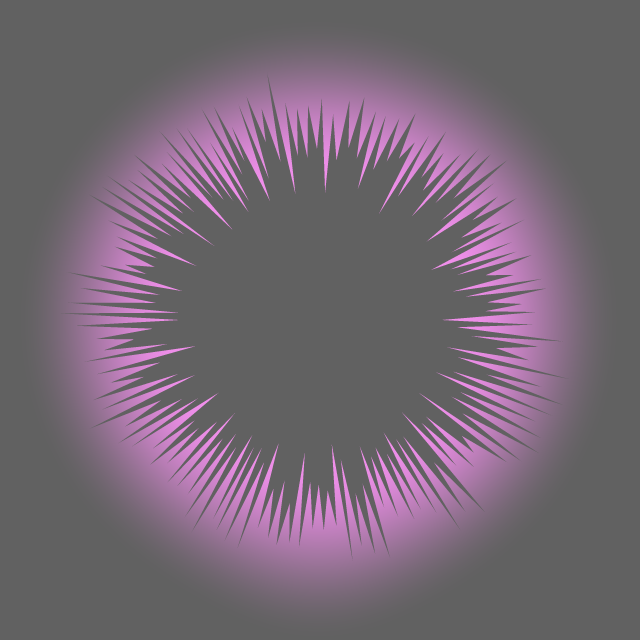
Give the GLSL for this background, as a WebGL 1 fragment shader.

```glsl
precision highp float;
// A grey spiky burst silhouetted against a soft pink ring of light.

uniform vec2 u_resolution;

const float TAU = 6.2831853;
const vec3 GREY = vec3(0.38);
const vec3 PINK = vec3(0.94, 0.56, 0.92);
const vec2 CENTER = vec2(0.498, 0.5);

const float SPIKES = 120.0;
const float GROUP = 4.0;            // spikes between two deep notches
const float NOTCH_RADIUS = 0.19;    // deepest gaps
const float GAP_MIN = 0.215;        // ordinary gaps
const float GAP_MAX = 0.29;
const float TIP_MIN = 0.32;
const float TIP_MAX = 0.39;
const float TIP_VARIATION = 0.06;
const float TIP_JITTER = 0.4;       // sideways lean, in spike widths

const float GLOW_INNER = 0.22;
const float GLOW_OUTER = 0.475;
const float GLOW_DROOP = 0.03;      // stretch of the glow at the bottom
const int SAMPLES = 4;              // antialiasing samples per axis

float hash(float n) {
  vec2 p = fract(vec2(n) * vec2(0.1031, 0.1137) + 0.217);
  p += dot(p, p.yx + 33.33);
  return fract((p.x + p.y) * p.x);
}

// Radius of the gap before a spike; every group starts with a deep notch.
float gapRadius(float id) {
  id = mod(id, SPIKES);
  float shallow = mix(GAP_MIN, GAP_MAX, hash(id + 17.0));
  float deep = NOTCH_RADIUS + 0.03 * hash(id + 211.0);
  return mod(id, GROUP) < 0.5 ? deep : shallow;
}

// Spikes in one group share a reach, with individual variation.
float tipRadius(float id) {
  float reach = mix(TIP_MIN, TIP_MAX, hash(floor(id / GROUP) + 401.0));
  return reach + TIP_VARIATION * (hash(id + 619.0) - 0.5);
}

// Outline radius: straight edges are linear in inverse radius.
float burstRadius(float angle) {
  float bend = (angle - 1.83) / 0.5;
  angle -= 0.08 * exp(-bend * bend);
  float cell = angle / TAU * SPIKES;
  float id = mod(floor(cell), SPIKES);
  float f = fract(cell);
  float peak = 0.5 + TIP_JITTER * (hash(id + 823.0) - 0.5);
  float gap = f < peak ? gapRadius(id) : gapRadius(id + 1.0);
  float rise = f < peak ? f / peak : (1.0 - f) / (1.0 - peak);
  return 1.0 / mix(1.0 / gap, 1.0 / tipRadius(id), rise);
}

vec2 toCanvas(vec2 pixel) {
  return (pixel - CENTER * u_resolution) / min(u_resolution.x, u_resolution.y);
}

void main() {
  // Soft ring of light
  vec2 p = toCanvas(gl_FragCoord.xy);
  float r = length(p);
  float down = max(-p.y / max(r, 0.001), 0.0);
  float outer = GLOW_OUTER + GLOW_DROOP * pow(down, 16.0);
  float glow = 1.0 - smoothstep(GLOW_INNER, outer, r);

  // Burst coverage, averaged inside the pixel
  float open = 0.0;
  for (int y = 0; y < SAMPLES; y++) {
    for (int x = 0; x < SAMPLES; x++) {
      vec2 offset = (vec2(float(x), float(y)) + 0.5) / float(SAMPLES) - 0.5;
      vec2 q = toCanvas(gl_FragCoord.xy + offset);
      float angle = mod(atan(q.y, q.x + 0.000001), TAU);
      open += step(burstRadius(angle), length(q));
    }
  }
  open /= float(SAMPLES * SAMPLES);

  gl_FragColor = vec4(mix(GREY, PINK, glow * open), 1.0);
}
```
